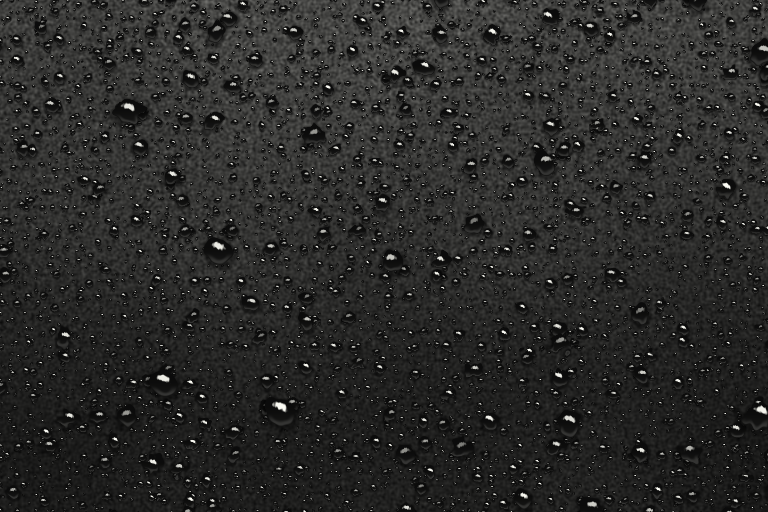
Give the GLSL for this texture, as a Shadertoy shader.

```glsl
const vec3 TINT = vec3(1.0, 1.0, 0.97);

vec3 hash3(vec2 p) {
    vec3 q = fract(p.xyx * vec3(0.1031, 0.1030, 0.0973));
    q += dot(q, q.yxz + 33.33);
    return fract((q.xxy + q.yzz) * q.zyx);
}

float gradDot(vec2 cell, vec2 offset, vec2 f) {
    return dot(hash3(cell + offset).xy * 2.0 - 1.0, f - offset);
}

float gradientNoise(vec2 p) {
    vec2 i = floor(p), f = p - i;
    vec2 u = f * f * f * (f * (f * 6.0 - 15.0) + 10.0);
    vec2 e = vec2(0.0, 1.0);
    return mix(mix(gradDot(i, e.xx, f), gradDot(i, e.yx, f), u.x),
               mix(gradDot(i, e.xy, f), gradDot(i, e.yy, f), u.x), u.y);
}

mat2 rotation(float a) {
    float c = cos(a), s = sin(a);
    return mat2(c, s, -s, c);
}

// Matte sheet lit from above, with a fine leathery grain
float surface(vec2 p, float aspect) {
    float level = mix(0.115, 0.265, smoothstep(0.1, 1.05, p.y));
    float side = abs(p.x / aspect - 0.5);
    level *= 1.06 - 0.5 * side * side;
    level *= 1.0 + 0.25 * gradientNoise(p * 3.0);
    float grain = gradientNoise(p * 150.0) + 0.6 * gradientNoise(p * 83.0 + 40.0);
    return level * (1.0 + 0.75 * grain);
}

// Paints one drop; v is the offset from its centre in units of its radius
float paintDrop(float base, vec2 v, float radius, vec3 rnd, float bend, float px) {
    vec2 key = rnd.xy * 71.0;
    vec2 warp = vec2(gradientNoise(v * 1.1 + key), gradientNoise(v * 1.1 + key + 19.0));
    vec2 q = rotation(rnd.x * 3.1416) * (v + bend * warp);
    float stretch = mix(1.0, 1.4, rnd.y * rnd.y);
    q *= vec2(1.0 / stretch, sqrt(stretch));
    float dist = length(q) - 1.0;
    float soft = px / radius;
    float mask = 1.0 - smoothstep(-0.6 * soft, 0.6 * soft, dist);

    // Contact shadow
    float shadow = 1.0 - smoothstep(0.0, 0.45, dist + 0.12 * v.y);
    base *= 1.0 - 0.4 * shadow;

    // Dark lens with a faint glow along its lower edge
    float body = 0.045 + 0.03 * smoothstep(0.3, -0.8, v.y);
    float rim = smoothstep(-0.5, -0.2, dist) * smoothstep(0.0, -0.15, dist);
    body += 0.13 * rim * smoothstep(-0.1, -0.8, v.y);

    // Ragged window reflection near the top
    vec2 h = rotation((rnd.z - 0.5) * 0.9) * (v - vec2((rnd.y - 0.5) * 0.5, 0.4));
    h.y += 0.35 * h.x * h.x;
    float ragged = 0.7 * gradientNoise(v * vec2(5.0, 2.5) + key);
    float spot = length(h / vec2(0.46, 0.22)) - 1.0 + ragged;
    float edge = 0.25 + 1.5 * soft;
    float gleam = 1.0 - smoothstep(-edge, edge, spot);
    body += gleam * mix(0.4, 0.95, rnd.z);
    return mix(base, body, mask);
}

// Scatters drops on a jittered grid; share is the fraction of filled cells
float dropLayer(float base, vec2 p, float cell, vec2 radii, float share, float seed, float px) {
    vec2 g = p / cell + seed * 7.31;
    vec2 home = floor(g);
    for (int y = -1; y <= 1; y++)
    for (int x = -1; x <= 1; x++) {
        vec2 id = home + vec2(x, y);
        vec3 place = hash3(id + seed * 37.0);
        if (place.z > share) continue;
        vec3 rnd = hash3(id + seed * 53.0 + 111.0);
        float radius = mix(radii.x, radii.y, rnd.z * rnd.z);
        vec2 centre = id + 0.5 + (place.xy - 0.5) * 0.75;
        vec2 v = (g - centre) * cell / radius;
        if (dot(v, v) > 9.0) continue;
        float bend = mix(0.35, 1.5, pow(rnd.x, 4.0));
        base = paintDrop(base, v, radius, rnd, bend, px);
    }
    return base;
}

void mainImage(out vec4 fragColor, in vec2 fragCoord) {
    float px = 1.0 / iResolution.y;
    vec2 p = fragCoord * px;
    float light = surface(p, iResolution.x * px);

    // From fine mist to large beads
    light = dropLayer(light, p, 0.016, vec2(0.0022, 0.0036), 0.55, 1.0, px);
    light = dropLayer(light, p, 0.027, vec2(0.0040, 0.0066), 0.60, 2.0, px);
    light = dropLayer(light, p, 0.048, vec2(0.0070, 0.0115), 0.60, 3.0, px);
    light = dropLayer(light, p, 0.083, vec2(0.0115, 0.0175), 0.50, 4.0, px);
    light = dropLayer(light, p, 0.190, vec2(0.0180, 0.0280), 0.50, 5.0, px);

    fragColor = vec4(clamp(light, 0.0, 1.0) * TINT, 1.0);
}
```
